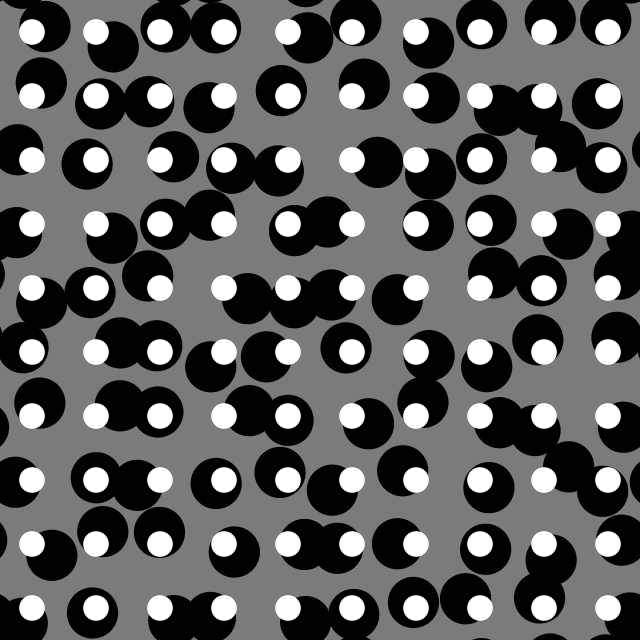
A Shadertoy shader for this pattern:

```glsl
// Regular grid of white dots over larger black discs scattered off-centre on grey
#define REPEATS 10.0
#define DOT_RADIUS 0.2
#define DISC_RADIUS 0.4
#define DISC_SHIFT vec2(0.4, 0.25)
#define GROUND_COLOR vec3(0.482)
#define DISC_COLOR vec3(0.0)
#define DOT_COLOR vec3(1.0)
#define SEED 17u

// Integer hash of a cell, giving two values from 0 to 1
vec2 hashCell(vec2 cell) {
    uvec2 h = uvec2(cell) + uvec2(SEED, SEED * 3u);
    h = h * 1664525u + 1013904223u;
    h.x += h.y * 1664525u;
    h.y += h.x * 1664525u;
    h ^= h >> 16u;
    h.x += h.y * 1664525u;
    h.y += h.x * 1664525u;
    h ^= h >> 16u;
    return vec2(h & 65535u) / 65535.0;
}

float circleDistance(vec2 p, float radius) {
    return length(p) - radius;
}

// Distance to the union of shifted discs in this cell and its neighbours
float discDistance(vec2 cell, vec2 local) {
    float nearest = 10.0;
    for (int y = -1; y <= 1; y++) {
        for (int x = -1; x <= 1; x++) {
            vec2 neighbour = vec2(x, y);
            vec2 wrapped = mod(cell + neighbour, REPEATS);
            vec2 shift = (hashCell(wrapped) * 2.0 - 1.0) * DISC_SHIFT;
            nearest = min(nearest, circleDistance(local - neighbour - shift, DISC_RADIUS));
        }
    }
    return nearest;
}

// Antialiased fill, one pixel wide across the edge
float coverage(float dist, float pixel) {
    return clamp(0.5 - dist / pixel, 0.0, 1.0);
}

void mainImage(out vec4 fragColor, in vec2 fragCoord) {
    vec2 grid = fragCoord / iResolution.xy * REPEATS;
    vec2 cell = floor(grid);
    vec2 local = fract(grid) - 0.5;
    float pixel = REPEATS / min(iResolution.x, iResolution.y);

    // Dark discs first, then the fixed dots on top
    vec3 color = mix(GROUND_COLOR, DISC_COLOR, coverage(discDistance(cell, local), pixel));
    color = mix(color, DOT_COLOR, coverage(circleDistance(local, DOT_RADIUS), pixel));
    fragColor = vec4(color, 1.0);
}
```
